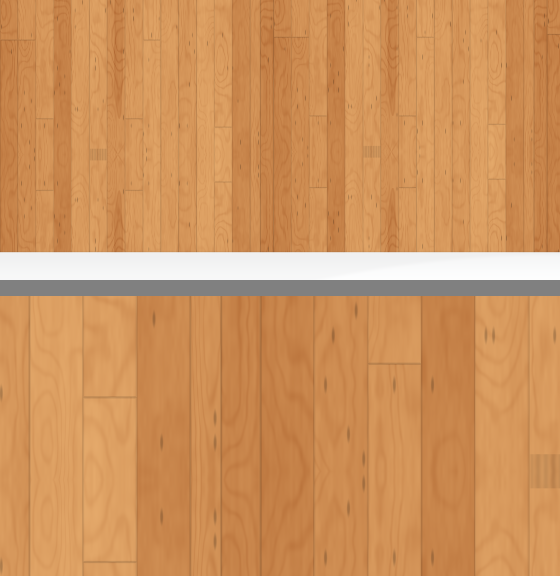
Top, the full canvas; bottom, a detail of the centre.
A WebGL 2 fragment shader for this texture:

```glsl
#version 300 es
precision highp float;
// Mirrored hardwood planks in two wide repeats above a pale glossy strip.
uniform vec2 u_resolution;
out vec4 outColor;

float hash(vec2 p) {
  return fract(sin(dot(p, vec2(127.1, 311.7))) * 43758.5453);
}

float noise(vec2 p) {
  vec2 i = floor(p), f = fract(p);
  f = f * f * (3.0 - 2.0 * f);
  return mix(mix(hash(i), hash(i + vec2(1, 0)), f.x),
             mix(hash(i + vec2(0, 1)), hash(i + vec2(1, 1)), f.x), f.y);
}

// Soft line of the given half width at distance d
float line(float d, float halfWidth, float px) {
  return 1.0 - smoothstep(halfWidth - px * 0.5, halfWidth + px, abs(d));
}

// Thin growth-ring contours, u across the plank and m along it
float rings(float u, float m, float seed) {
  float bend = noise(vec2(u * 5.0, m * 45.0) + seed) * 0.35;
  float field = 6.5 * noise(vec2(u * 1.7 + seed, m * 6.0 + seed * 1.7)) + bend + m * 3.0;
  return pow(0.5 + 0.5 * sin(6.2832 * field), 4.0);
}

vec3 wood(vec2 p, float px) {
  const float period = 0.977, pitch = 0.0638, split = 0.93;
  // Lightness of each plank within a repeat
  const float tones[16] = float[](0.22, 0.5, 0.65, 0.08, 0.85, 0.88, 0.5, 0.82,
                                  0.95, 0.85, 0.72, 0.97, 0.85, 0.22, 0.5, 0.15);
  float tile = floor(p.x / period);
  float x = p.x - tile * period;
  float m = abs(p.y - 0.448 - 0.01 * tile);

  // Regular planks, with two odd widths closing the repeat
  float i = min(floor(x / pitch) + step(split, x), 15.0);
  float left = i < 15.0 ? i * pitch : split;
  float right = i < 14.0 ? left + pitch : (i < 15.0 ? split : period);
  float u = (x - left) / pitch;

  // Butt joints, placed symmetrically about the mirror axis
  float joint = 2.0;
  if (i < 2.0 || i == 8.0) joint = 0.409;
  if (i == 2.0 || i == 7.0) joint = 0.128;
  if (i == 12.0) joint = 0.098;
  float piece = step(joint, m);
  float seed = i * 7.31 + piece * 31.7;

  float tone = tones[int(i)];
  if (joint < 1.0) tone += (hash(vec2(i, piece)) - 0.5) * 0.3;
  if (i == 12.0) tone += 0.25 * (1.0 - piece);
  tone += 0.3 * (noise(vec2(u * 2.0 + seed, m * 5.0)) - 0.5);

  // Broad figure, fibres and fine pores
  float figure = noise(vec2(u * 1.3 + seed, m * 3.0 + 9.0));
  float fibre = noise(vec2(x * 190.0 + seed, m * 9.0));
  float pore = noise(vec2(x * 330.0, m * 55.0 + seed));
  tone += 0.22 * (fibre - 0.5) + 0.2 * (pore - 0.5);
  tone -= rings(u, m, seed) * mix(0.12, 0.5, figure);

  // Dark tapered tongue that meets its reflection
  if (i == 6.0) {
    float along = max(m - 0.128, 0.0);
    float sway = 0.65 + 0.12 * (noise(vec2(m * 14.0, 3.0)) - 0.5);
    float width = 0.24 * sqrt(min(along * 9.0, 1.0));
    float d = abs(u - sway) - width;
    float tongue = smoothstep(0.06, -0.06, d) * step(0.128, m);
    tone -= 0.35 * tongue + 0.35 * tongue * smoothstep(0.12, 0.0, abs(d));
    tone -= 0.4 * line(abs(u - 0.6) * pitch - m * 0.6, 0.0016, px) * smoothstep(0.06, 0.0, m);
  }

  vec3 color = mix(vec3(0.775, 0.51, 0.285), vec3(0.865, 0.625, 0.385), tone);

  // Scattered dark flecks
  vec2 cell = vec2(x * 110.0, m * 34.0);
  vec2 local = fract(cell) - 0.5;
  float fleck = step(0.972, hash(floor(cell) + 4.0));
  color *= 1.0 - 0.2 * fleck * smoothstep(0.45, 0.1, length(local * vec2(1.5, 1.0)));

  // Small striped patch across the mirror axis
  if (i == 5.0) {
    float patchMask = line(m, 0.02, px) * smoothstep(0.0, 0.08, u);
    float stripes = 0.5 + 0.5 * sin(u * 44.0);
    color *= 1.0 - patchMask * (0.05 + 0.06 * stripes);
  }

  // Long seams and joints
  float edge = min(x - left, right - x);
  float seam = line(edge, 0.0009, px) * (0.07 + 0.07 * hash(vec2(i, 5.0)));
  float butt = line(m - joint, 0.001, px) * 0.13;
  return color * (1.0 - max(seam, butt));
}

// Pale strip with a broad curved highlight
vec3 strip(vec2 p, float px) {
  float reach = (2.0 - p.x) / 0.87;
  float curve = 0.093 * (1.0 - reach * reach);
  float gloss = smoothstep(-0.004 - px, 0.012, curve - p.y);
  float shade = mix(0.97, 0.94, smoothstep(0.0, 0.1, p.y));
  return vec3(shade + 0.022 * gloss) + vec3(-0.001, 0.0, 0.001);
}

void main() {
  vec2 p = gl_FragCoord.xy / u_resolution.y;
  float px = 1.0 / u_resolution.y;
  const float stripTop = 0.099;
  vec3 floorColor = wood(p, px) * (1.0 - 0.06 * smoothstep(0.008, 0.0, p.y - stripTop));
  float above = smoothstep(stripTop - px * 0.5, stripTop + px * 0.5, p.y);
  outColor = vec4(mix(strip(p, px), floorColor, above), 1.0);
}
```
